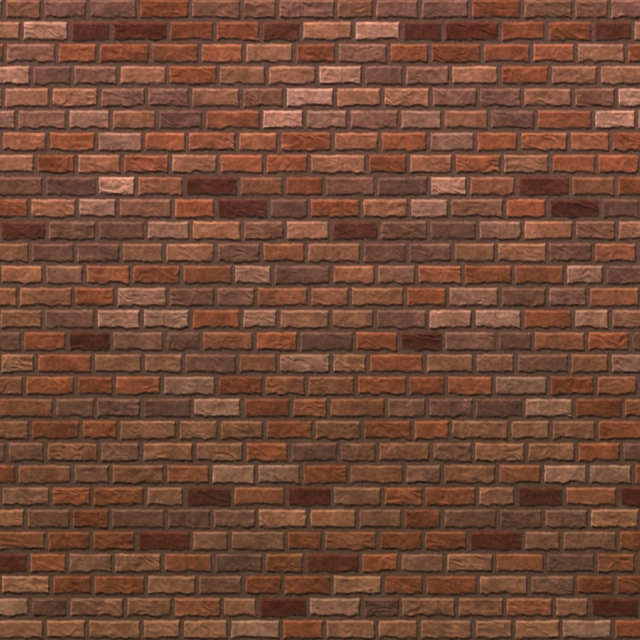
Write a WebGL 2 fragment shader that draws this texture.

```glsl
#version 300 es
precision highp float;
// Weathered brick wall in staggered courses, with chipped faces and recessed mortar.
#define ROWS 28.87
#define COLUMNS 13.5
#define CYCLE 7.0
#define MORTAR 0.085
#define CHIPPING 0.15
#define ROUGHNESS 0.75
#define RELIEF 0.60
#define GRAIN 0.16

uniform vec2 u_resolution;
out vec4 fragColor;

const float ASPECT = ROWS / COLUMNS;
const vec2 TO_LIGHT = vec2(-0.05, 0.11);
const vec3 MORTAR_COLOR = vec3(0.37, 0.27, 0.22);
const vec3 RUST = vec3(0.49, 0.275, 0.18);
const vec3 CLAY = vec3(0.52, 0.345, 0.25);
const vec3 UMBER = vec3(0.42, 0.285, 0.23);
const vec3 PALE = vec3(0.58, 0.42, 0.34);
const vec3 BURNT = vec3(0.27, 0.135, 0.105);

float hash(vec2 p) {
    vec3 q = fract(vec3(p.xyx) * 0.1031);
    q += dot(q, q.yzx + 33.33);
    return fract((q.x + q.y) * q.z);
}

float noise(vec2 p) {
    vec2 i = floor(p), f = fract(p);
    f = f * f * (3.0 - 2.0 * f);
    return mix(mix(hash(i), hash(i + vec2(1, 0)), f.x),
               mix(hash(i + vec2(0, 1)), hash(i + vec2(1, 1)), f.x), f.y);
}

float fbm(vec2 p) {
    float sum = 0.0, gain = 0.55;
    for (int i = 0; i < 3; i++) {
        sum += gain * noise(p);
        p = p * 2.03 + 17.1;
        gain *= 0.5;
    }
    return sum;
}

// Irregular position of the vertical joint at the left of a brick.
float joint(float column, float row) {
    return column + 0.26 * hash(vec2(mod(column, CYCLE), row + 50.0));
}

// Distance inside the chipped outline, then the repeating brick id.
vec3 brick(vec2 p) {
    float row = floor(p.y), y = fract(p.y);
    float x = p.x / ASPECT + 0.5 * mod(row, 2.0) + 0.28 * hash(vec2(row, 3.0));
    float column = floor(x);
    if (x < joint(column, row)) column -= 1.0;
    float side = min(x - joint(column, row), joint(column + 1.0, row) - x) * ASPECT;
    float chip = CHIPPING * (fbm(p * vec2(2.6, 3.4)) - 0.3);
    float bottom = y - 1.5 * chip;
    float top = 1.0 - y - 0.5 * chip;
    float inside = min(side - 0.5 * chip, min(bottom, top)) - MORTAR;
    return vec3(inside, mod(column, CYCLE), row);
}

float coverage(float inside) {
    return smoothstep(-0.04, 0.075, inside);
}

// Raised face with slanting chisel ridges of varied strength.
float height(vec2 p) {
    vec3 b = brick(p);
    float carve = mix(0.35, 1.25, hash(b.yz + 21.0));
    vec2 warped = p + 0.5 * vec2(noise(p * 2.1), noise(p * 2.3 + 9.0));
    float ridges = 1.0 - abs(2.0 * noise(vec2(warped.x * 2.3 + warped.y * 1.6, warped.y * 3.7)) - 1.0);
    float face = 0.65 + ROUGHNESS * carve * (0.65 * ridges + 0.35 * fbm(p * 5.0) - 0.5);
    return coverage(b.x) * face + 0.12 * noise(p * 7.0);
}

vec3 brickColor(vec2 id) {
    float tone = hash(id + 7.0), rare = hash(id + 91.0);
    vec3 color = mix(RUST, CLAY, smoothstep(0.15, 0.6, tone));
    color = mix(color, UMBER, smoothstep(0.6, 0.95, tone));
    color = mix(color, PALE, 0.8 * step(0.90, rare));
    color = mix(color, BURNT, 0.75 * step(rare, 0.07));
    return color * mix(0.88, 1.10, hash(id + 133.0));
}

void main() {
    vec2 uv = gl_FragCoord.xy / u_resolution;
    vec2 p = uv * ROWS;
    vec3 b = brick(p);

    // Stained brick faces set into grey-brown mortar.
    vec3 face = brickColor(b.yz) * mix(0.82, 1.18, fbm(p * 1.8 + 40.0));
    vec3 color = mix(MORTAR_COLOR, face, coverage(b.x));

    // Lit upper edges and ridges, shadow beneath each brick.
    float slope = height(p) - height(p + TO_LIGHT);
    color *= 1.0 + RELIEF * clamp(slope, -0.9, 0.6);
    color *= 1.0 + GRAIN * (noise(p * 9.0) - 0.5);

    // Rosier and brighter above, browner and dimmer below.
    color *= mix(vec3(0.91, 0.92, 0.87), vec3(1.09, 1.06, 1.09), smoothstep(0.15, 0.85, uv.y));
    fragColor = vec4(clamp(color, 0.0, 1.0), 1.0);
}
```
